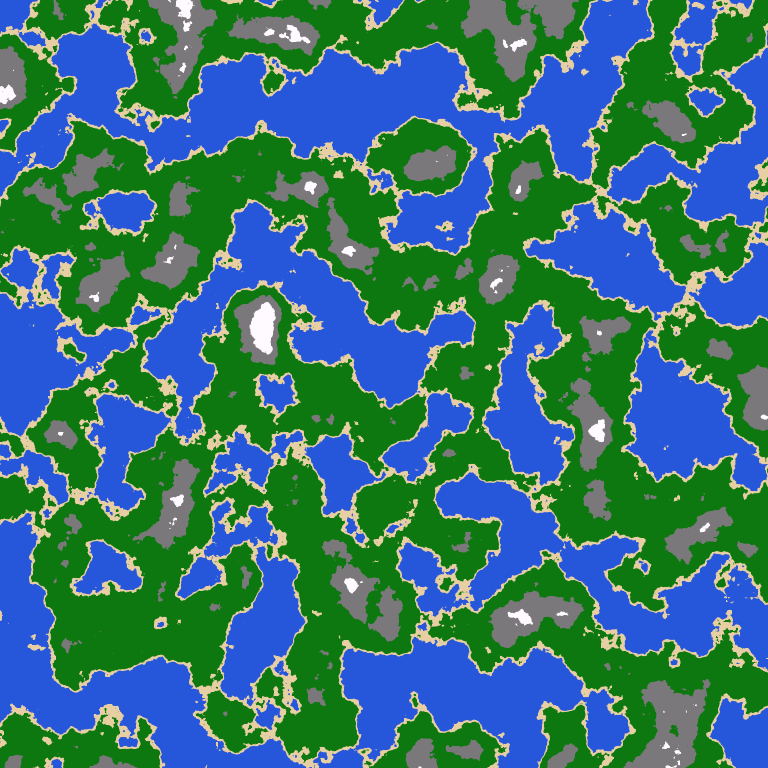
Reproduce this texture procedurally as a Shadertoy shader.

```glsl
// Unit gradient from an integer-mixing hash
vec2 gradientAt(ivec2 cell) {
    uvec2 q = uvec2(cell) * uvec2(1597u, 3812u) + uvec2(977u, 131u);
    uint h = (q.x ^ (q.y * 40503u)) * 73157u;
    h = (h ^ (h >> 15)) * 48271u;
    h = (h ^ (h >> 13)) * 69621u;
    h ^= h >> 16;
    vec2 g = vec2(h & 1023u, (h >> 10) & 1023u) / 511.5 - 1.0;
    return normalize(g + 0.0003);
}

float gradientNoise(vec2 p) {
    ivec2 cell = ivec2(floor(p));
    vec2 f = fract(p);
    vec2 fade = f * f * f * (f * (f * 6.0 - 15.0) + 10.0);
    float a = dot(gradientAt(cell), f);
    float b = dot(gradientAt(cell + ivec2(1, 0)), f - vec2(1, 0));
    float c = dot(gradientAt(cell + ivec2(0, 1)), f - vec2(0, 1));
    float d = dot(gradientAt(cell + ivec2(1, 1)), f - vec2(1, 1));
    return mix(mix(a, b, fade.x), mix(c, d, fade.x), fade.y);
}

// Terrain height: six octaves, shifted so their lattices do not align
float terrainHeight(vec2 p) {
    float height = 0.0;
    float amplitude = 1.0;
    for (int octave = 0; octave < 6; octave++) {
        height += amplitude * gradientNoise(p);
        p = p * 2.0 + vec2(17.37, 9.71);
        amplitude *= 0.5;
    }
    return height;
}

void mainImage(out vec4 fragColor, in vec2 fragCoord) {
    vec2 uv = fragCoord / iResolution.y;
    float height = terrainHeight(uv * 9.2 + vec2(31.4, 12.6));
    float edge = 0.5 * fwidth(height) + 0.0001;

    vec3 water = vec3(0.15, 0.34, 0.86);
    vec3 sand = vec3(0.91, 0.81, 0.64);
    vec3 grass = vec3(0.05, 0.47, 0.06);
    vec3 rock = vec3(0.48, 0.47, 0.48);
    vec3 snow = vec3(1.0, 0.98, 1.0);

    // Height bands from lake to summit
    vec3 color = water;
    color = mix(color, sand, smoothstep(-edge, edge, height + 0.08));
    color = mix(color, grass, smoothstep(-edge, edge, height + 0.015));
    color = mix(color, rock, smoothstep(-edge, edge, height - 0.34));
    color = mix(color, snow, smoothstep(-edge, edge, height - 0.59));
    fragColor = vec4(color, 1.0);
}
```
